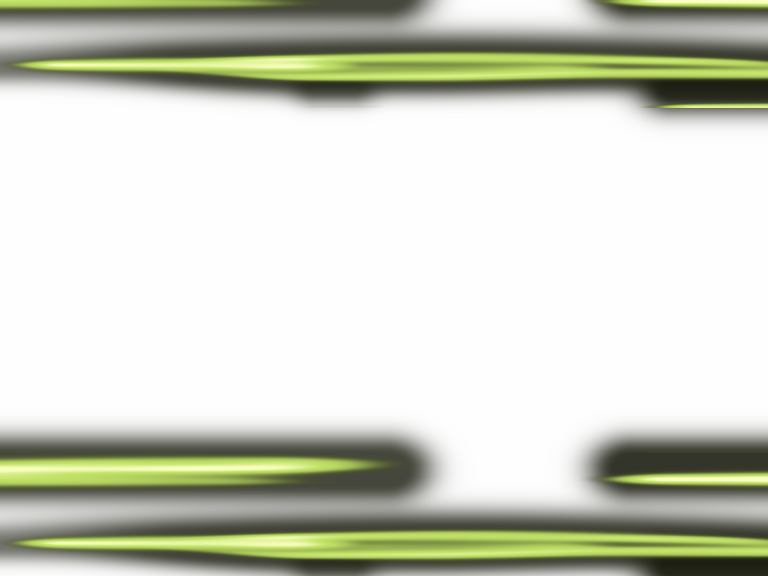
This background is drawn by a Shadertoy shader. Its source:

```glsl
// Glowing lime streaks in soft dark halos, on white, stacked in two bands.
// One band is built from rounded-box halos and tapered gaussian spindles,
// then repeated vertically; stretched gradient noise adds fine striation.

const vec3 PAPER = vec3(0.996);
const vec3 SHADE = vec3(0.09, 0.10, 0.05);
const vec3 OLIVE = vec3(0.27, 0.31, 0.13);
const vec3 LIME  = vec3(0.76, 0.89, 0.41);
const vec3 PALE  = vec3(0.98, 1.00, 0.76);

const float BAND_PERIOD = 0.83;     // vertical repeat, in canvas heights
const float BAND_END    = 1.0175;   // streaks are cut sharply here
const float HALO_WIDTH  = 0.034;
const float UNDER_WIDTH = 0.025;    // tighter halo below the long lane
const float X_STRETCH   = 0.93;     // 4:3 aspect, halos drawn out sideways
const vec2  GRAIN_SCALE = vec2(3.0, 80.0);
const float GRAIN       = 0.22;

vec2 hashGradient(vec2 cell) {
    float a = 6.2832 * fract(sin(dot(cell, vec2(127.1, 311.7))) * 43758.5);
    return vec2(cos(a), sin(a));
}

float gradientNoise(vec2 p) {
    vec2 i = floor(p), f = fract(p);
    vec2 u = f * f * f * (f * (f * 6.0 - 15.0) + 10.0);
    vec2 e = vec2(0.0, 1.0);
    float a = dot(hashGradient(i), f);
    float b = dot(hashGradient(i + e.yx), f - e.yx);
    float c = dot(hashGradient(i + e.xy), f - e.xy);
    float d = dot(hashGradient(i + e.yy), f - e.yy);
    return mix(mix(a, b, u.x), mix(c, d, u.x), u.y);
}

float falloff(float dist, float width) {
    float d = max(dist, 0.0) / width;
    return exp(-d * d);
}

// Halo around a rounded box: x in canvas widths, y in heights
float boxHalo(vec2 p, vec2 lo, vec2 hi, float radius, float width) {
    vec2 scale = vec2(X_STRETCH, 1.0);
    vec2 q = abs(p - 0.5 * (lo + hi)) * scale - 0.5 * (hi - lo) * scale + radius;
    float d = length(max(q, 0.0)) + min(max(q.x, q.y), 0.0) - radius;
    return falloff(d, width);
}

// Tapered streak from x0 to x1 around height yc
float spindle(vec2 p, float x0, float x1, float yc, float halfHeight) {
    float t = clamp((p.x - x0) / (x1 - x0), 0.0, 1.0);
    float taper = 4.0 * t * (1.0 - t);
    float d = (p.y - yc) / (halfHeight * sqrt(taper) + 0.001);
    return exp(-d * d) * smoothstep(0.0, 0.65, taper);
}

// Edges of the long lower lane
float laneTop(float x) {
    return 0.918 + 0.07 * (x - 0.58) * (x - 0.58);
}

float laneBottom(float x) {
    return mix(0.950, 0.974, smoothstep(0.05, 0.4, x)) - 0.005 * smoothstep(0.55, 0.8, x);
}

float join(float a, float b) {
    return 1.0 - (1.0 - a) * (1.0 - b);
}

float bandShadow(vec2 p) {
    float s = 0.80 * boxHalo(p, vec2(-1.0, 0.788), vec2(0.53, 0.842), 0.026, HALO_WIDTH);
    s = join(s, 0.88 * boxHalo(p, vec2(0.80, 0.790), vec2(2.0, 0.838), 0.022, HALO_WIDTH));
    float lane = falloff(laneTop(p.x) - p.y, HALO_WIDTH)
               * falloff(p.y - laneBottom(p.x), UNDER_WIDTH);
    s = join(s, mix(0.60, 0.82, smoothstep(0.0, 0.25, p.x)) * lane);
    s = join(s, 0.92 * boxHalo(p, vec2(0.865, 0.972), vec2(2.0, 0.996), 0.01, HALO_WIDTH));
    return join(s, 0.55 * boxHalo(p, vec2(0.405, 0.975), vec2(0.465, 0.988), 0.006, UNDER_WIDTH));
}

float bandGlow(vec2 p, float pixel) {
    float top = laneTop(p.x), bottom = laneBottom(p.x);
    // Upper lane, left and right parts
    float g = spindle(p, -0.60, 0.585, 0.816 - 0.019 * p.x, 0.020);
    g = join(g, 0.55 * spindle(p, -0.55, 0.48, 0.837, 0.011));
    g = join(g, spindle(p, 0.74, 1.40, 0.832, 0.013));
    g = join(g, 0.22 * spindle(p, 0.74, 1.30, 0.783, 0.0025));
    // Lower lane
    g = join(g, 0.95 * spindle(p, -0.02, 0.48, 0.943, 0.012));
    g = join(g, 0.78 * spindle(p, 0.20, 1.14, top + 0.012, 0.010));
    g = join(g, 0.50 * spindle(p, 0.26, 0.82, 0.948, 0.012));
    g = join(g, 0.82 * spindle(p, 0.16, 1.50, bottom - 0.011, 0.010));
    // Trailing slivers at the band end
    g = join(g, 0.95 * spindle(p, 0.82, 1.25, 1.016, 0.006));
    g = join(g, 0.10 * spindle(p, 0.38, 0.51, 1.015, 0.0025));
    return g * (1.0 - smoothstep(BAND_END - pixel, BAND_END + pixel, p.y));
}

void mainImage(out vec4 fragColor, in vec2 fragCoord) {
    vec2 uv = fragCoord / iResolution.xy;
    uv.y = 1.0 - uv.y;
    float pixel = 0.5 / iResolution.y;

    // Accumulate both repeats of the band
    float shadow = 0.0, glow = 0.0;
    for (int k = 0; k < 2; k++) {
        vec2 p = uv + vec2(0.0, BAND_PERIOD * float(k));
        float grain = 1.0 + GRAIN * gradientNoise(p * GRAIN_SCALE);
        shadow = join(shadow, bandShadow(p));
        glow = join(glow, clamp(bandGlow(p, pixel) * grain, 0.0, 1.0));
    }

    // Paper, halo, then the glow ramp from olive through lime to pale
    vec3 color = mix(PAPER, SHADE, shadow);
    vec3 light = mix(OLIVE, LIME, smoothstep(0.10, 0.85, glow));
    light = mix(light, PALE, smoothstep(0.78, 1.0, glow));
    color = mix(color, light, smoothstep(0.0, 0.65, glow));
    fragColor = vec4(color, 1.0);
}
```
